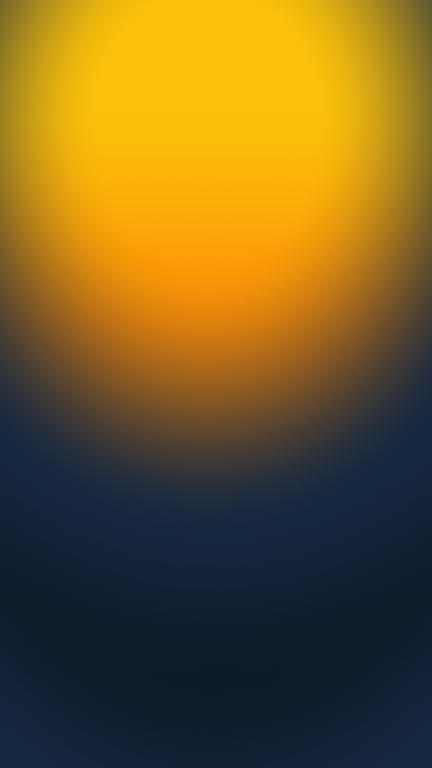
Reproduce this background procedurally as a Shadertoy shader.

```glsl
// A soft golden glow fading to amber over a deep navy ground with a dark curved band.

// Positions and sizes are fractions of the canvas, origin at the lower left.
const vec2 GLOW_CENTER = vec2(0.48, 0.83);
const vec2 GLOW_RADIUS = vec2(0.544, 0.371);
const float GLOW_INNER = 0.45;
const float GLOW_OUTER = 1.42;

const vec3 YELLOW = vec3(0.985, 0.755, 0.04);
const vec3 AMBER = vec3(0.995, 0.545, 0.02);
const float AMBER_Y = 0.52;
const float YELLOW_Y = 0.885;

const vec3 NAVY = vec3(0.085, 0.155, 0.255);
const vec3 MIDNIGHT = vec3(0.05, 0.107, 0.157);
const float BAND_Y = 0.115;
const float BAND_CURVE = 0.47;
const float BAND_WIDTH = 0.125;
const float BAND_EDGE_FADE = 0.9;

const float GRAIN = 0.004;

float hash(vec2 p) {
    return fract(sin(dot(p, vec2(12.9898, 78.233))) * 43758.5453);
}

// Navy ground, darkened along a band that rises towards both sides
vec3 ground(vec2 uv) {
    float side = (uv.x - 0.5) * (uv.x - 0.5);
    float offset = (uv.y - BAND_Y - BAND_CURVE * side) / BAND_WIDTH;
    float shade = exp(-offset * offset) * (1.0 - BAND_EDGE_FADE * side);
    return mix(NAVY, MIDNIGHT, shade);
}

// Elliptical falloff of the glow, 1 at its heart
float glowMask(vec2 uv) {
    float r = length((uv - GLOW_CENTER) / GLOW_RADIUS);
    return 1.0 - smoothstep(GLOW_INNER, GLOW_OUTER, r);
}

void mainImage(out vec4 fragColor, in vec2 fragCoord) {
    vec2 uv = fragCoord / iResolution.xy;
    vec3 warm = mix(AMBER, YELLOW, smoothstep(AMBER_Y, YELLOW_Y, uv.y));
    vec3 color = mix(ground(uv), warm, glowMask(uv));

    // Fine grain hides banding in the gradients
    color += (hash(uv) - 0.5) * GRAIN;
    fragColor = vec4(color, 1.0);
}
```
